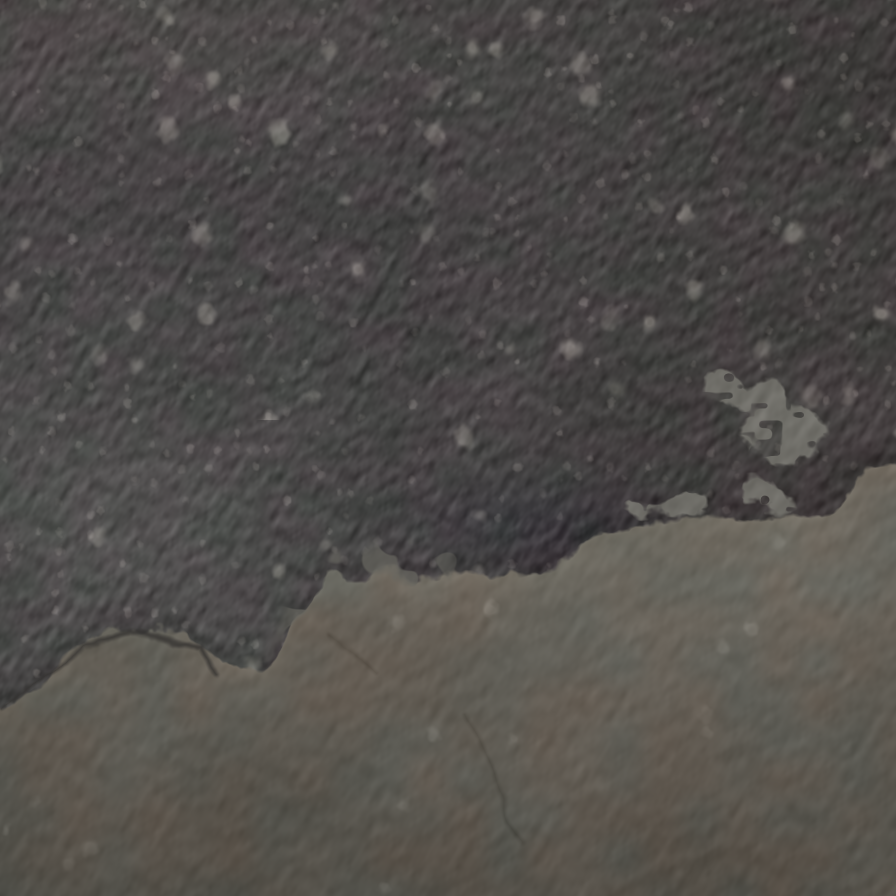
Reproduce this texture procedurally as a WebGL 1 fragment shader.

```glsl
precision highp float;
// Dark speckled asphalt meeting worn concrete along a ragged, chipped edge.
uniform vec2 u_resolution;

float hash(vec2 p) {
  return fract(sin(dot(p, vec2(127.1, 311.7))) * 43758.5453);
}

float noise(vec2 p) {
  vec2 i = floor(p), f = fract(p);
  f = f * f * (3.0 - 2.0 * f);
  return mix(mix(hash(i), hash(i + vec2(1.0, 0.0)), f.x),
             mix(hash(i + vec2(0.0, 1.0)), hash(i + 1.0), f.x), f.y);
}

float fbm(vec2 p) {
  float sum = 0.0, amp = 0.5;
  for (int i = 0; i < 4; i++) {
    sum += amp * noise(p);
    p = p * 2.03 + 17.3;
    amp *= 0.5;
  }
  return sum / 0.9375;
}

// Distance to a segment whose radius runs from ra to rb.
float taper(vec2 p, vec2 a, vec2 b, float ra, float rb) {
  vec2 ab = b - a;
  float t = clamp(dot(p - a, ab) / dot(ab, ab), 0.0, 1.0);
  return length(p - a - ab * t) - mix(ra, rb, t);
}

float fill(float d, float soft) {
  return 1.0 - smoothstep(-soft, soft, d);
}

float glow(vec2 p, vec2 center, vec2 size) {
  vec2 q = (p - center) / size;
  return exp(-dot(q, q));
}

// Height of the concrete edge at x.
float edgeHeight(float x) {
  return 0.212 + 0.09 * smoothstep(0.0, 0.13, x) - 0.045 * smoothstep(0.17, 0.27, x)
    + 0.098 * smoothstep(0.29, 0.37, x) + 0.07 * smoothstep(0.56, 0.76, x)
    + 0.055 * smoothstep(0.9, 1.0, x);
}

// Irregular pebbles, at most one per cell.
float pebbles(vec2 p, float scale, float density, float seed) {
  vec2 q = p * scale, cell = floor(q);
  float cover = 0.0;
  for (int j = -1; j <= 1; j++) {
    for (int i = -1; i <= 1; i++) {
      vec2 c = cell + vec2(float(i), float(j));
      vec2 at = c + 0.15 + 0.7 * vec2(hash(c + seed), hash(c + seed + 5.7));
      float size = mix(0.1, 0.26, hash(c + seed + 9.1));
      float on = step(hash(c + seed + 3.3), density);
      float d = length((q - at) * vec2(1.0, 0.85)) - size + 0.16 * (noise(q * 5.0) - 0.5);
      cover = max(cover, on * fill(d, 0.12) * mix(0.45, 1.0, hash(c + seed + 2.2)));
    }
  }
  return cover;
}

// Slanted grain, shaded like a small relief.
float grain(vec2 p, float scale) {
  vec2 q = vec2(dot(p, vec2(0.87, -0.5)), 0.55 * dot(p, vec2(0.5, 0.87))) * scale;
  return noise(q) - noise(q + vec2(0.7, -0.45)) + 0.5 * (noise(q * 2.1 + 8.0) - 0.5);
}

vec3 asphalt(vec2 p) {
  vec3 c = mix(vec3(0.277, 0.268, 0.27), vec3(0.252, 0.24, 0.237), smoothstep(0.35, 1.0, p.x));
  c += vec3(0.035, 0.043, 0.036) * glow(p, vec2(0.08, 0.42), vec2(0.32, 0.2));
  c += vec3(0.03, 0.026, 0.02) * glow(p, vec2(0.1, 1.0), vec2(0.5, 0.14));
  c -= vec3(0.03, 0.026, 0.012) * glow(p, vec2(0.6, 0.415), vec2(0.13, 0.05));
  c += 0.045 * (fbm(p * 9.0) - 0.5) + vec3(0.03, 0.0, 0.018) * (noise(p * 32.0) - 0.5);
  c += 0.085 * grain(p, 135.0);
  float upper = smoothstep(0.25, 0.75, p.y);
  c += vec3(0.20, 0.195, 0.18) * pebbles(p, 24.0, 0.06 + 0.09 * upper, 1.0);
  c += vec3(0.11, 0.105, 0.10) * pebbles(p, 55.0, 0.2, 21.0);
  return c;
}

vec3 concrete(vec2 p, float depth) {
  vec3 c = mix(vec3(0.338, 0.322, 0.292), vec3(0.374, 0.357, 0.325), smoothstep(0.0, 0.25, p.y));
  c += vec3(0.035, 0.036, 0.033) * glow(p, vec2(0.8, 0.37), vec2(0.28, 0.1));
  c += vec3(0.05, 0.052, 0.048) * exp(-max(depth, 0.0) * 45.0);
  c += 0.06 * (fbm(p * 8.0 + 4.0) - 0.5) + vec3(0.03, 0.0, -0.01) * (noise(p * 23.0) - 0.5);
  c += 0.04 * grain(p, 110.0);
  return c + 0.08 * pebbles(p, 32.0, 0.04, 41.0);
}

void main() {
  vec2 p = gl_FragCoord.xy / u_resolution;
  float rough = fbm(p * 30.0) - 0.5;
  float depth = edgeHeight(p.x) - p.y + 0.038 * rough;

  // Two surfaces and the shadow between them
  vec3 color = asphalt(p);
  color -= 0.04 * glow(vec2(depth, 0.0), vec2(-0.012, 0.0), vec2(0.01));
  color = mix(color, concrete(p, depth), smoothstep(-0.003, 0.003, depth));

  // Broken crumbs above the middle of the edge
  float crumbs = smoothstep(0.56, 0.68, noise(p * 48.0 + 6.0));
  crumbs *= smoothstep(-0.05, -0.02, depth) * (1.0 - smoothstep(0.0, 0.01, depth));
  crumbs *= smoothstep(0.28, 0.34, p.x) * (1.0 - smoothstep(0.46, 0.56, p.x));
  color = mix(color, vec3(0.4, 0.395, 0.37), 0.75 * crumbs);

  // Pale chipped patch with its small islands
  float patchD = taper(p, vec2(0.812, 0.572), vec2(0.883, 0.507), 0.02, 0.036);
  patchD = min(patchD, taper(p, vec2(0.85, 0.458), vec2(0.872, 0.44), 0.013, 0.014));
  patchD = min(patchD, taper(p, vec2(0.71, 0.433), vec2(0.78, 0.441), 0.004, 0.013));
  float pits = smoothstep(0.68, 0.8, noise(p * vec2(75.0, 95.0) + 3.0));
  float pale = fill(patchD + 0.04 * rough, 0.003) * (1.0 - 0.8 * pits);
  color = mix(color, vec3(0.46, 0.455, 0.43) + 0.06 * grain(p, 100.0), 0.9 * pale);

  // Curved crack at left, then faint cracks in the concrete
  vec2 w = p + 0.012 * vec2(noise(p * 35.0) - 0.5, rough);
  float crack = taper(w, vec2(0.0, 0.208), vec2(0.095, 0.279), 0.001, 0.002);
  crack = min(crack, taper(w, vec2(0.095, 0.279), vec2(0.15, 0.293), 0.002, 0.003));
  crack = min(crack, taper(w, vec2(0.15, 0.293), vec2(0.225, 0.278), 0.003, 0.003));
  crack = min(crack, taper(w, vec2(0.225, 0.278), vec2(0.238, 0.248), 0.003, 0.002));
  color = mix(color, vec3(0.2, 0.192, 0.185), 0.75 * fill(crack, 0.003));
  float faint = taper(w, vec2(0.37, 0.292), vec2(0.42, 0.25), 0.002, 0.001);
  faint = min(faint, taper(w, vec2(0.52, 0.2), vec2(0.58, 0.06), 0.001, 0.002));
  color -= 0.06 * fill(faint, 0.004);

  gl_FragColor = vec4(clamp(color, 0.0, 1.0), 1.0);
}
```
